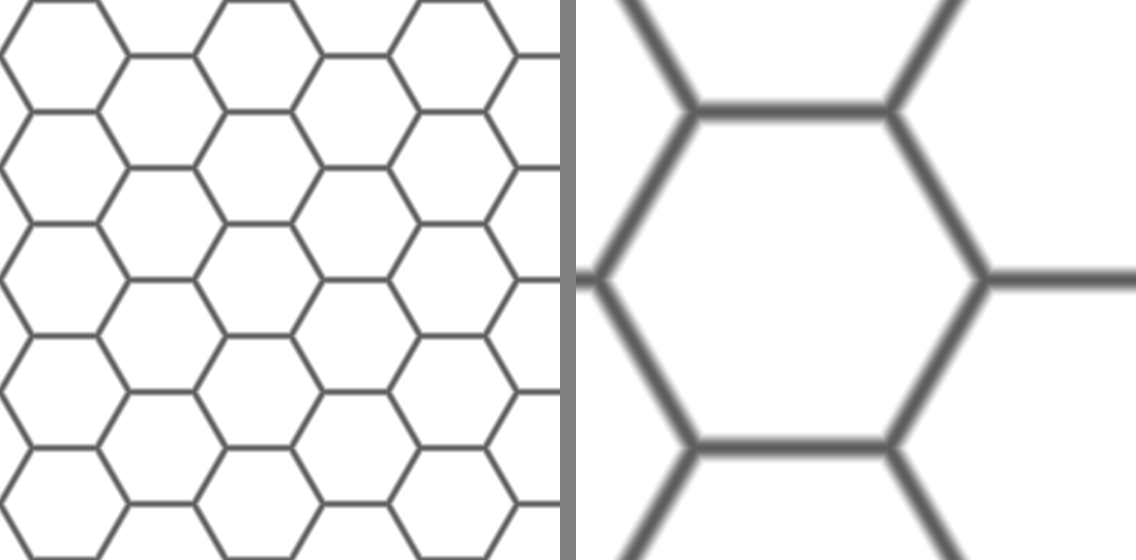
Left, the full canvas; right, a detail of the centre.
Write a Shadertoy shader that draws this pattern.

```glsl
// Flat-topped honeycomb: soft grey outlines of regular hexagons on white.
// Two interleaved rectangular lattices give the nearest cell centre; the
// distance to that cell's border is then shaded as a blurred line.

#define ROWS 5.0                 // hexagons stacked over the canvas height
#define LINE_HALF_WIDTH 0.0055   // half-tone distance from the line's middle
#define LINE_SOFTNESS 0.0050     // half the width of the blurred edge
#define LINE_COLOR vec3(0.37)
#define CELL_COLOR vec3(1.0)

const float SQRT3 = sqrt(3.0);

// Offset from the nearest point of a rectangular lattice
vec2 latticeOffset(vec2 p, vec2 period) {
    return mod(p + 0.5 * period, period) - 0.5 * period;
}

// Distance to the nearest border in a honeycomb of cells of height 1
float honeycombBorder(vec2 p) {
    vec2 period = vec2(SQRT3, 1.0);
    vec2 a = latticeOffset(p, period);
    vec2 b = latticeOffset(p - 0.5 * period, period);
    vec2 q = abs(dot(a, a) < dot(b, b) ? a : b);
    return 0.5 - max(q.y, dot(q, vec2(0.5 * SQRT3, 0.5)));
}

void mainImage(out vec4 fragColor, in vec2 fragCoord) {
    vec2 uv = fragCoord / iResolution.y;

    // Left corner of the first column on the left edge, flat side at the bottom
    vec2 firstCentre = vec2(1.0 / SQRT3, 0.5);
    float border = honeycombBorder(uv * ROWS - firstCentre) / ROWS;

    // Blurred outline, never sharper than about a pixel
    float soft = max(LINE_SOFTNESS, 0.75 / iResolution.y);
    float cell = smoothstep(LINE_HALF_WIDTH - soft, LINE_HALF_WIDTH + soft, border);

    fragColor = vec4(mix(LINE_COLOR, CELL_COLOR, cell), 1.0);
}
```
